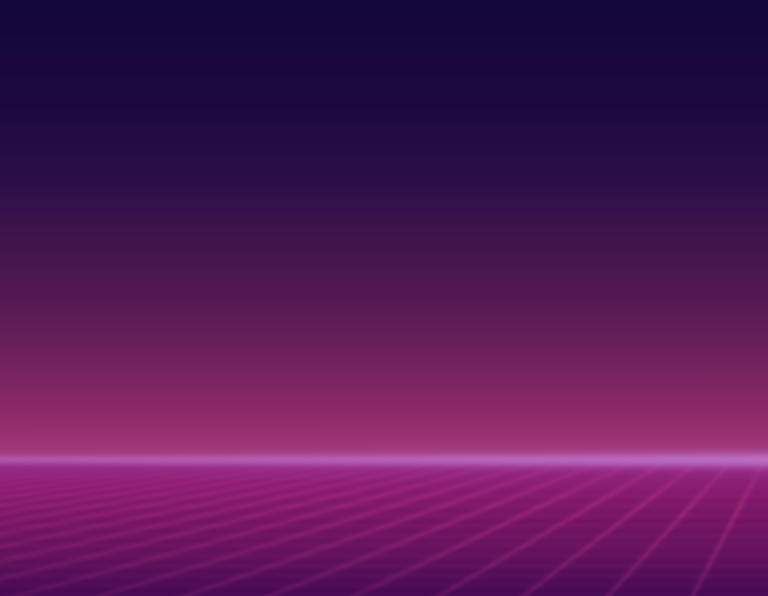
Reproduce this background procedurally as a Shadertoy shader.

```glsl
// Violet dusk sky over a glowing horizon and a magenta perspective grid floor.

#define HORIZON 0.228
#define VANISH vec2(1.052, 0.366)   // where the floor lines converge
#define LINE_SPACING 0.110          // along the bottom edge, in canvas widths
#define LINE_PHASE 0.364
#define LINE_WIDTH 0.0050
#define LINE_GLOW 0.105
#define ROW_SPACING 0.0168
#define ROW_STRENGTH 0.016
#define GLOW_WIDTH 0.0105

// Blends towards the next colour stop between two heights.
vec3 blendStop(vec3 below, vec3 next, float start, float end, float h) {
    return mix(below, next, clamp((h - start) / (end - start), 0.0, 1.0));
}

vec3 skyColor(float h) {
    vec3 c = vec3(0.635, 0.225, 0.490);
    c = blendStop(c, vec3(0.580, 0.180, 0.420), 0.235, 0.285, h);
    c = blendStop(c, vec3(0.515, 0.155, 0.393), 0.285, 0.335, h);
    c = blendStop(c, vec3(0.430, 0.130, 0.360), 0.335, 0.405, h);
    c = blendStop(c, vec3(0.325, 0.100, 0.322), 0.405, 0.500, h);
    c = blendStop(c, vec3(0.250, 0.077, 0.296), 0.500, 0.600, h);
    c = blendStop(c, vec3(0.172, 0.055, 0.278), 0.600, 0.690, h);
    c = blendStop(c, vec3(0.108, 0.035, 0.250), 0.690, 0.835, h);
    return blendStop(c, vec3(0.080, 0.027, 0.236), 0.835, 0.960, h);
}

vec3 floorColor(float h) {
    vec3 c = vec3(0.275, 0.040, 0.328);
    c = blendStop(c, vec3(0.385, 0.070, 0.360), 0.000, 0.064, h);
    c = blendStop(c, vec3(0.465, 0.085, 0.392), 0.064, 0.130, h);
    c = blendStop(c, vec3(0.535, 0.110, 0.430), 0.130, 0.182, h);
    return blendStop(c, vec3(0.570, 0.150, 0.510), 0.182, 0.220, h);
}

// Soft converging lines, measured across each line in canvas heights.
float floorLines(vec2 uv, float aspect) {
    float depth = max((VANISH.y - uv.y) / VANISH.y, 0.05);
    float offset = uv.x - VANISH.x;
    float cell = offset / (depth * LINE_SPACING);
    vec2 slope = vec2(1.0 / aspect, offset / (depth * VANISH.y))
               / (depth * LINE_SPACING);
    float dist = abs(fract(cell + LINE_PHASE + 0.5) - 0.5) / length(slope);
    float width = max(LINE_WIDTH, 0.8 / iResolution.y);
    return exp(-dist * dist / (width * width));
}

void mainImage(out vec4 fragColor, in vec2 fragCoord) {
    vec2 uv = fragCoord / iResolution.xy;
    float aspect = iResolution.x / iResolution.y;

    // Floor with faint horizontal rows and lines that fade into the distance
    vec3 ground = floorColor(uv.y);
    float nearness = smoothstep(HORIZON, HORIZON - 0.09, uv.y);
    float rows = cos(6.28318 * uv.y / ROW_SPACING);
    ground += ROW_STRENGTH * rows * nearness * vec3(0.8, 0.2, 0.6);
    float lineFade = mix(0.30, 1.0, nearness) * mix(0.55, 1.0, uv.x);
    ground += LINE_GLOW * floorLines(uv, aspect) * lineFade
            * vec3(1.0, 0.40, 0.48);

    // Sky meets floor along a softened edge
    float edge = max(0.004, 1.0 / iResolution.y);
    float above = smoothstep(HORIZON - edge, HORIZON + edge, uv.y);
    vec3 color = mix(ground, skyColor(uv.y), above);

    // Horizon glow: a narrow core and a wide halo, stronger to the right
    float away = abs(uv.y - HORIZON);
    float width = GLOW_WIDTH * mix(0.75, 1.25, uv.x);
    float core = exp(-away * away / (width * width));
    float halo = exp(-away / 0.020);
    color = mix(color, vec3(0.725, 0.420, 0.735), core * mix(0.55, 0.90, uv.x));
    color += halo * vec3(0.020, 0.030, 0.050) * mix(0.5, 1.0, uv.x);

    fragColor = vec4(clamp(color, 0.0, 1.0), 1.0);
}
```
